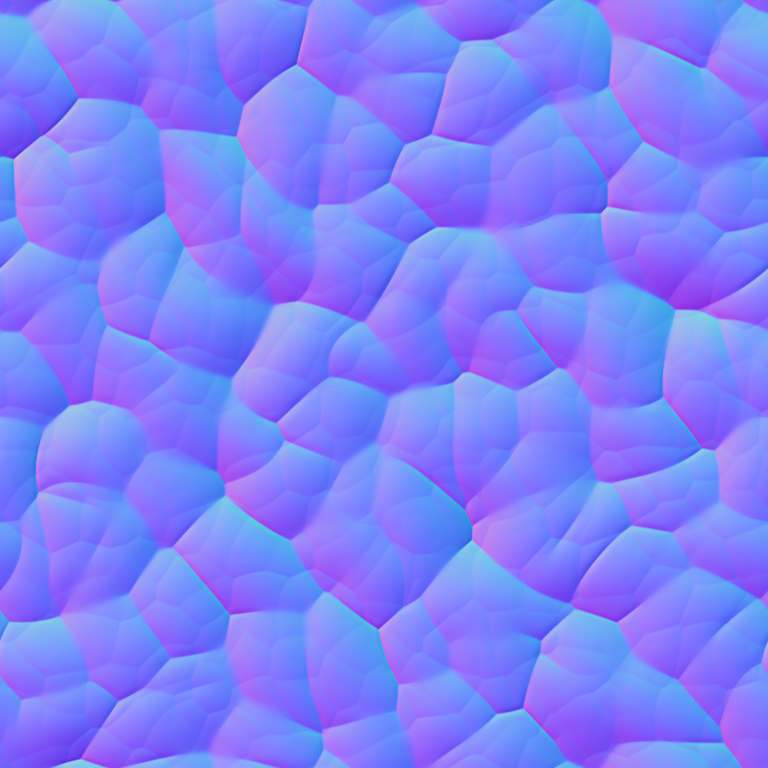
Give the GLSL for this texture map, as a WebGL 1 fragment shader.

```glsl
precision highp float;
uniform vec2 u_resolution;

const float TAU = 6.2831853;
const float PEBBLES = 10.0;  // pebbles across the tile
const float RELIEF = 0.26;   // slope strength of the bumps
const float STEP = 0.0015;   // distance between slope samples

vec2 hash2(vec2 p, float seed) {
  vec2 q = vec2(dot(p, vec2(127.1, 311.7)), dot(p, vec2(269.5, 183.3)));
  return fract(sin(q + seed) * 43758.5453);
}

mat2 rotation(float angle) {
  float c = cos(angle), s = sin(angle);
  return mat2(c, -s, s, c);
}

// Wrapping waves, one value per axis, roughly -1..1
vec2 waves(vec2 uv, float phase) {
  vec2 slow = sin(TAU * vec2(2.0 * uv.y + uv.x, 2.0 * uv.x - uv.y) + phase);
  vec2 fast = sin(TAU * vec2(5.0 * uv.y - 2.0 * uv.x, 4.0 * uv.x + 3.0 * uv.y) + phase * 2.3);
  return 0.6 * slow + 0.4 * fast;
}

// Wrapping cellular domes: x = blended height, y = crease between neighbours
vec2 domes(vec2 uv, float count, float sharpness, float seed) {
  vec2 p = uv * count;
  vec2 base = floor(p);
  float total = 0.0, strongest = 0.0;
  for (int j = -2; j <= 2; j++) {
    for (int i = -2; i <= 2; i++) {
      vec2 cell = base + vec2(float(i), float(j));
      vec2 id = mod(cell, count);
      vec2 jitter = hash2(id, seed);
      vec2 shape = hash2(id, seed + 17.3);
      vec2 d = rotation(shape.x * TAU) * (cell + jitter - p);
      float stretch = 1.0 + 0.7 * shape.y;
      float lift = 0.28 * fract(7.0 * (shape.x + shape.y));
      float dome = lift - d.x * d.x * stretch - d.y * d.y / stretch;
      float weight = exp(sharpness * dome);
      total += weight;
      strongest = max(strongest, weight);
    }
  }
  return vec2(log(total) / sharpness, 1.0 - strongest / total);
}

float height(vec2 uv) {
  vec2 bent = uv + 0.012 * waves(uv, 1.3);
  vec2 variation = 0.5 + 0.5 * waves(uv * 2.0, 4.1);

  // Large pebbles, with creases that fade in and out
  vec2 pebble = domes(bent, PEBBLES, mix(9.0, 22.0, variation.x), 3.7);
  float creaseDepth = 0.24 * smoothstep(0.15, 0.95, variation.y);

  // Softer folds and fine grain on top
  vec2 fold = domes(bent, 17.0, 9.0, 11.9);
  vec2 grain = domes(uv, 36.0, 7.0, 23.1);
  return pebble.x - creaseDepth * pebble.y
    + 0.12 * fold.x - 0.03 * fold.y + 0.016 * grain.x;
}

vec2 slope(vec2 uv) {
  vec2 e = vec2(STEP, 0.0);
  vec2 rise = vec2(height(uv + e.xy) - height(uv - e.xy),
                   height(uv + e.yx) - height(uv - e.yx));
  return rise / (2.0 * STEP * PEBBLES);
}

void main() {
  vec2 uv = gl_FragCoord.xy / u_resolution;
  vec2 tilt = RELIEF * slope(uv);

  // Red rises to the right, green falls upward
  vec3 normal = normalize(vec3(0.9 * tilt.x - 0.015, 0.015 - tilt.y, 1.0));
  gl_FragColor = vec4(0.5 + 0.5 * normal, 1.0);
}
```
